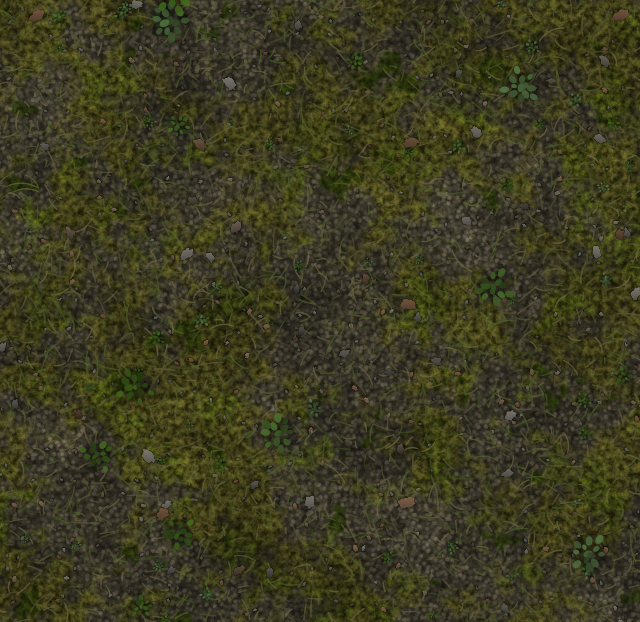
A WebGL 1 fragment shader for this texture:

```glsl
precision highp float;
uniform vec2 u_resolution;

const vec3 SOIL_DARK = vec3(0.125, 0.115, 0.085);
const vec3 SOIL_LIGHT = vec3(0.41, 0.385, 0.315);
const vec3 MOSS_DARK = vec3(0.115, 0.11, 0.03);
const vec3 MOSS_OLIVE = vec3(0.36, 0.345, 0.14);
const vec3 MOSS_GREEN = vec3(0.33, 0.38, 0.09);
const vec3 TUFT = vec3(0.13, 0.18, 0.02);
const vec3 STRAW = vec3(0.43, 0.40, 0.25);
const vec3 GRASS = vec3(0.31, 0.38, 0.15);
const vec3 LEAF_FRESH = vec3(0.25, 0.41, 0.09);
const vec3 LEAF_PALE = vec3(0.34, 0.47, 0.30);
const vec3 STONE_GREY = vec3(0.39, 0.38, 0.36);
const vec3 STONE_RUST = vec3(0.42, 0.31, 0.23);

vec2 hash2(vec2 p) {
  vec3 q = fract(p.xyx * vec3(0.1031, 0.1030, 0.0973));
  q += dot(q, q.yzx + 33.33);
  return fract((q.xx + q.yz) * q.zy);
}

vec2 direction(float turn) {
  return vec2(cos(6.2832 * turn), sin(6.2832 * turn));
}

vec2 rotate(vec2 p, vec2 axis) {
  return vec2(dot(p, axis), dot(p, vec2(-axis.y, axis.x)));
}

float cornerSlope(vec2 cell, vec2 corner, vec2 f) {
  return dot(direction(hash2(cell + corner).x), f - corner);
}

float gradientNoise(vec2 p) {
  vec2 c = floor(p), f = p - c;
  vec2 u = f * f * f * (f * (f * 6.0 - 15.0) + 10.0);
  vec2 e = vec2(0.0, 1.0);
  return mix(mix(cornerSlope(c, e.xx, f), cornerSlope(c, e.yx, f), u.x),
             mix(cornerSlope(c, e.xy, f), cornerSlope(c, e.yy, f), u.x), u.y);
}

float fbm(vec2 p) {
  float sum = 0.0, gain = 1.0;
  for (int i = 0; i < 4; i++) {
    sum += gain * gradientNoise(p);
    p = mat2(1.6, 1.2, -1.2, 1.6) * p + 17.3;
    gain *= 0.55;
  }
  return sum;
}

// Tone of packed gravel grains, dark in the gaps
float grit(vec2 p) {
  float nearest = 4.0, tone = 0.0;
  for (int j = -1; j <= 1; j++) for (int i = -1; i <= 1; i++) {
    vec2 cell = floor(p) + vec2(float(i), float(j));
    float d = length(p - cell - hash2(cell));
    if (d < nearest) { nearest = d; tone = hash2(cell + 71.0).x; }
  }
  return tone * (1.0 - smoothstep(0.2, 0.65, nearest));
}

// Thin curved stalks, one per cell at most
vec3 addBlades(vec3 base, vec2 p, float scale, float density, float seed) {
  vec2 g = p * scale;
  for (int j = -1; j <= 1; j++) for (int i = -1; i <= 1; i++) {
    vec2 cell = floor(g) + vec2(float(i), float(j));
    vec2 a = hash2(cell + seed), b = hash2(cell + seed + 37.0);
    vec2 q = rotate(g - cell - a, direction(b.x));
    float halfLength = mix(0.2, 0.6, a.y);
    q.y += (b.y - 0.5) * q.x * q.x;
    q.x = max(abs(q.x) - halfLength, 0.0);
    float cover = 1.0 - smoothstep(0.0003, 0.0021, length(q) / scale);
    vec3 tint = mix(STRAW, GRASS, smoothstep(0.3, 0.7, hash2(cell + seed + 5.0).x));
    cover *= step(hash2(cell + seed + 91.0).y, density);
    base = mix(base, tint * mix(0.7, 1.05, b.y), 0.65 * cover);
  }
  return base;
}

// Irregular stones with a lit upper side and a soft shadow
vec3 addPebbles(vec3 base, vec2 p, float scale, float density, float seed) {
  vec2 g = p * scale;
  for (int j = -1; j <= 1; j++) for (int i = -1; i <= 1; i++) {
    vec2 cell = floor(g) + vec2(float(i), float(j));
    vec2 a = hash2(cell + seed), b = hash2(cell + seed + 53.0);
    if (b.x > density) continue;
    vec2 offset = g - cell - a;
    vec2 q = rotate(offset, direction(b.y)) * vec2(1.0, 1.5);
    float radius = mix(0.08, 0.21, a.y * a.x + 0.2);
    float edge = (length(q) + 0.09 * gradientNoise(q * 9.0 + cell) - radius) / scale;
    vec3 tint = mix(STONE_GREY, STONE_RUST, smoothstep(0.5, 0.9, a.x));
    tint *= mix(0.65, 1.15, a.y) + 0.2 * offset.y / radius;
    base *= 1.0 - 0.4 * (1.0 - smoothstep(0.0, 0.004, edge));
    base = mix(base, tint, 0.9 * (1.0 - smoothstep(-0.001, 0.001, edge)));
  }
  return base;
}

// Rosettes of small round leaves
vec3 addPlants(vec3 base, vec2 p, float scale, float density, float seed) {
  vec2 g = p * scale;
  for (int j = -1; j <= 1; j++) for (int i = -1; i <= 1; i++) {
    vec2 cell = floor(g) + vec2(float(i), float(j));
    vec2 a = hash2(cell + seed), b = hash2(cell + seed + 29.0);
    vec2 q = g - cell - a;
    float size = mix(0.12, 0.27, b.y);
    if (b.x > density || length(q) > 1.6 * size) continue;
    base *= 1.0 - 0.35 * (1.0 - smoothstep(0.5, 1.4, length(q) / size));
    for (int k = 0; k < 13; k++) {
      vec2 r = hash2(cell + seed + float(k) * 7.0);
      vec2 axis = direction(float(k) * 0.382 + a.x);
      vec2 leaf = rotate(q, axis) - vec2(size * sqrt(float(k) / 13.0) * mix(0.75, 1.2, r.x), 0.0);
      float edge = (length(leaf * vec2(1.0, 1.4)) - size * mix(0.16, 0.29, r.y)) / scale;
      vec3 tint = mix(LEAF_FRESH, LEAF_PALE, a.y) * mix(0.55, 1.05, r.x);
      base = mix(base, tint, 0.85 * (1.0 - smoothstep(-0.0012, 0.0012, edge)));
    }
  }
  return base;
}

void main() {
  vec2 p = gl_FragCoord.xy / u_resolution.y;
  float broad = fbm(p * 4.5 + 3.0);
  float medium = fbm(p * 22.0 + 40.0);
  float grain = clamp(0.5 + 0.85 * fbm(p * 95.0), 0.0, 1.0);

  // Gravelly soil and moss carpet
  vec3 soil = mix(SOIL_DARK, SOIL_LIGHT, 0.45 * grain + 0.55 * grit(p * 125.0));
  float greenness = smoothstep(-0.1, 0.5, fbm(p * 9.0 + 80.0));
  vec3 moss = mix(MOSS_DARK, mix(MOSS_OLIVE, MOSS_GREEN, greenness), grain);
  float mossCover = smoothstep(-0.3, 0.3, broad + 0.6 * medium);
  vec3 color = mix(soil, moss, mossCover);
  color *= 1.0 + 0.3 * fbm(p * 5.0 + 60.0) + 0.3 * medium;
  float tuft = smoothstep(0.45, 0.6, fbm(p * 12.0 + 120.0) + 0.1 * medium);
  color = mix(color, TUFT * (0.6 + 0.8 * grain), 0.75 * tuft);

  // Scattered litter and plants
  color = addPebbles(color, p, 42.0, 0.28, 11.0);
  for (int i = 0; i < 4; i++) {
    float layer = float(i);
    color = addBlades(color, p + layer * 0.37, 24.0 + 9.0 * layer, 0.42, 130.0 * layer);
  }
  color = addPebbles(color, p, 15.0, 0.2, 210.0);
  color = addPlants(color, p, 20.0, 0.11, 310.0);
  color = addPlants(color, p, 8.0, 0.2, 430.0);
  gl_FragColor = vec4(color, 1.0);
}
```
